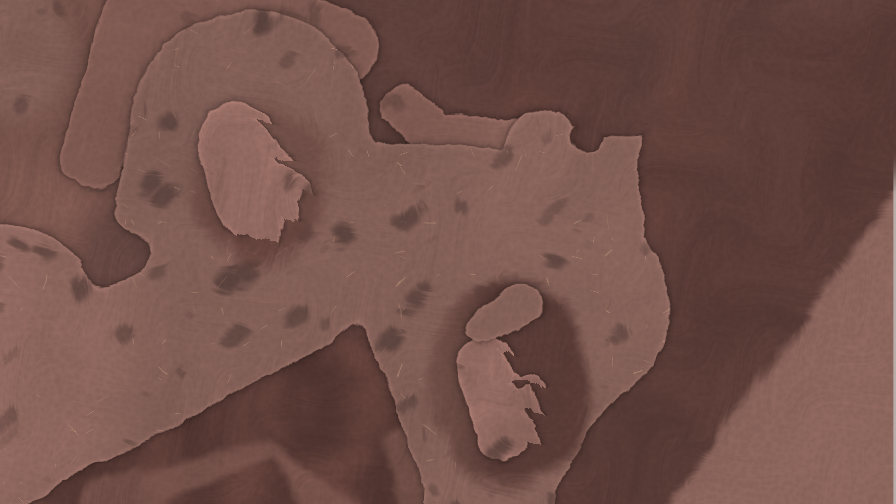
Reproduce this texture procedurally as a Shadertoy shader.

```glsl
#define SLAB vec3(.515, .376, .343)
#define ROSE vec3(.575, .415, .380)
#define UMBER vec3(.362, .252, .232)
#define CLAY vec3(.445, .310, .280)
#define RUST vec3(.340, .222, .202)
#define CREAM vec3(.720, .560, .460)
#define WARP .008
#define JAG .0035
#define RELIEF .075
#define SOFT (.8 / iResolution.y)

float hash(vec2 p) { return fract(sin(dot(p, vec2(127.1, 311.7))) * 43758.5); }

// Layered sines, each octave turned and bent
float waves(vec2 p) {
    float sum = 0.0, amp = .5;
    for (int i = 0; i < 6; i++) {
        p = mat2(.8, -.6, .6, .8) * p * 1.8 + 1.7;
        p += .8 * sin(p.yx * 1.3);
        sum += amp * sin(p.x + sin(p.y));
        amp *= .62;
    }
    return sum;
}

// Cellular noise: x = nearest seed distance, y = scattered spots
vec2 cells(vec2 p) {
    vec2 id = floor(p), result = vec2(2.0, 0.0);
    for (int k = 0; k < 9; k++) {
        vec2 c = id + vec2(k % 3, k / 3) - 1.0;
        float d = length(c + vec2(hash(c), hash(c + 31.0)) - p);
        float size = .42 * pow(hash(c + 77.0), 3.0);
        result = vec2(min(result.x, d), max(result.y, size * smoothstep(size + .05, size * .4, d)));
    }
    return result;
}

// Short fine scratches, at most one per cell
float scratches(vec2 p, float bend) {
    vec2 id = floor(p), f = p - id - .5;
    float a = 6.28 * hash(id + 5.0), len = .1 + .25 * hash(id + 9.0);
    vec2 dir = vec2(cos(a), sin(a));
    float across = dot(f, vec2(-dir.y, dir.x)) + .06 * bend;
    float line = smoothstep(.035, .005, abs(across)) * smoothstep(len, len * .6, abs(dot(f, dir)));
    return line * smoothstep(.7, 1.0, hash(id + 13.0));
}

float taper(vec2 p, vec2 a, vec2 b, float ra, float rb) {
    vec2 ab = b - a;
    float h = clamp(dot(p - a, ab) / dot(ab, ab), 0.0, 1.0);
    return length(p - a - ab * h) - mix(ra, rb, h);
}

float oval(vec2 p, vec2 c, vec2 r) { return (length((p - c) / r) - 1.0) * min(r.x, r.y); }

float join(float a, float b) {
    float h = max(.04 - abs(a - b), 0.0) / .04;
    return min(a, b) - h * h * .01;
}

float slabShape(vec2 p) {
    float d = oval(p, vec2(.498, .745), vec2(.231, .236));
    d = join(d, taper(p, vec2(.53, .56), vec2(1.11, .56), .15, .15));
    d = join(d, taper(p, vec2(.60, .459), vec2(-.1, .093), .15, .15));
    d = join(d, taper(p, vec2(.995, .352), vec2(.972, .028), .278, .127));
    d = join(d, length(p - vec2(1.134, .387)) - .197);
    d = join(d, length(p - vec2(.428, .502)) - .13);
    d = join(d, taper(p, vec2(.324, .70), vec2(.282, .595), .058, .058));
    vec2 corner = abs(p - vec2(1.157, .572)) - vec2(.116, .157);
    d = min(d, max(corner.x, corner.y));
    d = min(d, length(p - vec2(1.076, .711)) - .074);
    d = max(d, .03 - length(p - vec2(1.166, .729)));
    return join(d, oval(p, vec2(.01, .363), vec2(.18, .19)));
}

// Raised sheet: thin shadow, lit rim, crisp edge
vec3 sheet(vec3 under, vec3 tint, float d) {
    under *= 1.0 - .3 * exp(-max(d, 0.0) * 170.0);
    tint *= 1.0 + .12 * exp(-abs(d + .003) * 300.0);
    return mix(under, tint, smoothstep(SOFT, -SOFT, d));
}

void mainImage(out vec4 fragColor, in vec2 fragCoord) {
    vec2 p = fragCoord / iResolution.y;
    float broad = waves(p * 2.0), fine = waves(p * 9.0 + 7.0);
    vec2 q = p + WARP * vec2(waves(p * 5.0), waves(p * 5.0 + 40.0));
    float jag = JAG * waves(p * 22.0);
    float blots = cells(p * 13.0 + .3 * fine).y;

    // Worn ground
    vec3 col = mix(UMBER, RUST * 1.1, .5 + .4 * broad);
    float slope = dot(p - vec2(1.325, 0.0), vec2(.809, -.588)) + .01 * broad + .012 * fine;
    col = mix(col, RUST, .7 * smoothstep(.3, 0.0, abs(slope + .1)));
    col = mix(col, CLAY, smoothstep(.72, .3, p.x) * smoothstep(.35, .5, p.y));
    float stone = smoothstep(.04, -.04, oval(q, vec2(.04, .9), vec2(.1, .14)) + .02 * fine);
    col = mix(col, SLAB * (1.0 - .8 * blots), stone);
    col = mix(col, CLAY * 1.08, smoothstep(.06, -.06, oval(q, vec2(.08, .6), vec2(.13, .08))));
    col = mix(col, UMBER * 1.08, smoothstep(.05, -.04, oval(q, vec2(.25, .49), vec2(.08, .12))));

    // Lower hollow with faded bands
    float hollow = smoothstep(.4, .3, p.y) * smoothstep(.95, .85, p.x);
    col = mix(col, RUST * (1.04 + .1 * sin(p.x * 31.0 + 3.0 * broad)), hollow);
    float band = min(taper(q, vec2(.2, -.01), vec2(.53, .11), .05, .02),
                     taper(q, vec2(.54, .11), vec2(.66, -.02), .015, .055));
    band = min(band, taper(q, vec2(.79, .13), vec2(.86, -.02), .02, .05));
    col = mix(col, CLAY * 1.04, .9 * smoothstep(.014, -.012, band + .012 * fine));
    col *= 1.0 + .06 * fine;

    // Pale slope on the right
    col = mix(col, ROSE * (.96 + .04 * broad), smoothstep(-.014, .012, slope));

    // Rose layer behind the slab
    float back = taper(q, vec2(.324, .97), vec2(.185, .69), .115, .062);
    back = min(back, taper(q, vec2(.5, .98), vec2(.67, .905), .075, .075));
    back = min(back, taper(q, vec2(.795, .785), vec2(.87, .72), .045, .05));
    back = min(back, taper(q, vec2(.87, .72), vec2(1.02, .74), .05, .032));
    col = sheet(col, mix(CLAY, ROSE, .45 + .25 * broad) * (1.0 - .4 * blots), back + jag);

    // Slab, warmer to the lower left
    float warm = smoothstep(.12, -.08, oval(p, vec2(0.0, .27), vec2(.25, .29)));
    vec3 tint = mix(SLAB, ROSE * .97, warm) * (1.0 + .04 * broad + .02 * fine);
    tint *= 1.0 - .75 * blots;
    float marks = scratches(p * 17.0, fine) + scratches(p * 29.0 + 4.3, fine);
    col = sheet(col, mix(tint, CREAM, .6 * marks), slabShape(q) + jag);

    // Two worn hollows
    float rough = .012 * fine;
    float upper = oval(q, vec2(.52, .645), vec2(.135, .165)) + rough;
    col = mix(col, mix(RUST * 1.15, CLAY * .96, smoothstep(.5, .66, p.y)), .85 * smoothstep(.022, -.03, upper));
    float lower = oval(q, vec2(1.01, .235), vec2(.157, .205)) + rough;
    col = mix(col, mix(CLAY * .95, RUST, smoothstep(.86, 1.0, p.x)), .92 * smoothstep(.018, -.02, lower));

    // Flakes left inside them, torn into steps on the right
    float tear = .028 * (fract(p.y * 16.0 + p.x * 5.0 + .3 * fine) - .5);
    float flake = taper(q, vec2(.465, .725), vec2(.51, .61), .072, .08);
    flake = min(flake, taper(q, vec2(.55, .65), vec2(.58, .63), .04, .03));
    vec3 skin = ROSE * (.97 + .07 * fine - .9 * blots);
    col = sheet(col, skin, flake + tear * smoothstep(.42, .54, p.x) + jag);
    float shard = taper(q, vec2(.962, .278), vec2(1.005, .148), .05, .06);
    shard = min(shard, taper(q, vec2(1.02, .16), vec2(1.05, .235), .04, .014));
    col = sheet(col, skin, shard + tear * smoothstep(.94, 1.04, p.x) + jag);
    col = sheet(col, SLAB, taper(q, vec2(.96, .348), vec2(1.03, .395), .034, .044) + jag);

    // Relief lit from the upper left, then grain
    float relief = fine - waves((p + vec2(.003, -.003)) * 9.0 + 7.0);
    col *= 1.0 + RELIEF * clamp(relief, -1.0, 1.0) + .06 * (cells(p * 80.0).x - .5);
    col = mix(col, vec3(.72, .68, .66), smoothstep(1.771, 1.774, p.x) * smoothstep(.7, .6, p.y));
    fragColor = vec4(col, 1.0);
}
```
